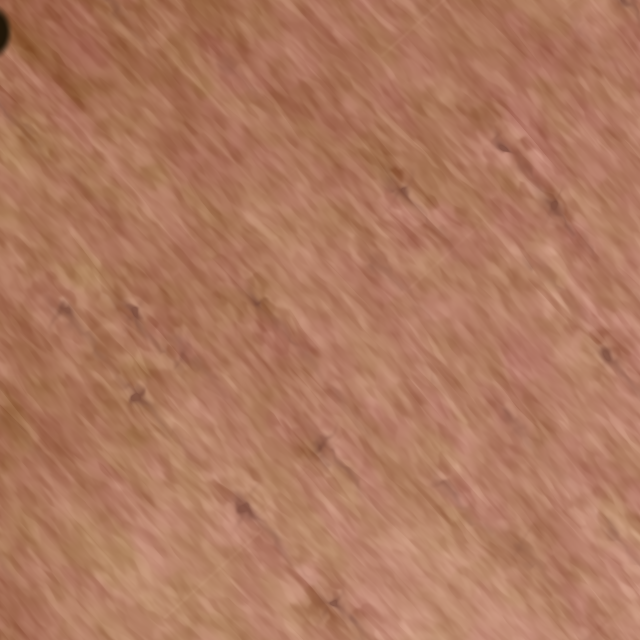
This texture is drawn by a Shadertoy shader. Its source:

```glsl
// Soft reddish wood floor with diagonal grain, small knots and faint plank joints.

const vec3 DARK_WOOD  = vec3(0.570, 0.345, 0.245);
const vec3 LIGHT_WOOD = vec3(0.800, 0.610, 0.505);
const vec3 KNOT_BROWN = vec3(0.430, 0.250, 0.200);
const vec3 HOLE_BROWN = vec3(0.130, 0.085, 0.030);
const vec2 GRAIN_DIR  = vec2(0.669, -0.743);
const vec2 PLANK_SIZE = vec2(0.85, 0.21);
const vec2 KNOT_CELL  = vec2(0.19, 0.15);

vec2 hash2(vec2 p) {
    vec2 k = vec2(dot(p, vec2(127.1, 311.7)), dot(p, vec2(269.5, 183.3)));
    return fract(sin(k) * 43758.5);
}

// Smooth cellular noise: random cell values blended by distance, about -1 to 1.
float cells(vec2 p, float seed) {
    vec2 base = floor(p);
    float sum = 0.0, weights = 0.0;
    for (int y = -1; y <= 1; y++)
    for (int x = -1; x <= 1; x++) {
        vec2 id = base + vec2(x, y);
        vec2 rnd = hash2(id + seed);
        vec2 d = id + rnd - p;
        float w = exp(-5.0 * dot(d, d));
        sum += w * (2.0 * hash2(id + seed + 57.3).x - 1.0);
        weights += w;
    }
    return sum / weights;
}

float blob(vec2 p, vec2 radius) {
    vec2 q = p / radius;
    return exp(-dot(q, q));
}

vec2 rotate(vec2 p, float angle) {
    float c = cos(angle), s = sin(angle);
    return vec2(c * p.x - s * p.y, s * p.x + c * p.y);
}

// Scattered knots: x dark core and tail, y pale rim, z rough zone around.
vec3 knots(vec2 p, float seed) {
    vec2 base = floor(p / KNOT_CELL);
    vec3 marks = vec3(0.0);
    for (int y = -1; y <= 1; y++)
    for (int x = -1; x <= 1; x++) {
        vec2 id = base + vec2(x, y);
        vec2 rnd = hash2(id + seed);
        vec2 kind = hash2(id + seed + 19.7);
        vec2 d = p - (id + 0.15 + 0.7 * rnd) * KNOT_CELL;
        float strength = smoothstep(0.10, 0.90, kind.x);
        float core = blob(d, vec2(0.024, 0.012) * (0.6 + 0.6 * kind.y));
        float tail = 0.6 * blob(d - vec2(0.05, 0.0), vec2(0.080, 0.008));
        float dash = step(0.6, kind.y) * blob(rotate(d, 1.3), vec2(0.030, 0.005));
        float rim = blob(d - vec2(-0.012, 0.017), vec2(0.026, 0.006));
        float zone = blob(d, vec2(0.090, 0.040));
        marks += strength * vec3(core + tail + 0.6 * dash, rim, zone);
    }
    return marks;
}

// Faint planks: x is the tone shift of the board, y the joint line.
vec2 planks(vec2 p) {
    float row = floor(p.y / PLANK_SIZE.y);
    vec2 q = vec2(p.x / PLANK_SIZE.x + hash2(vec2(row, 4.0)).x, p.y / PLANK_SIZE.y);
    vec2 edge = (0.5 - abs(fract(q) - 0.5)) * PLANK_SIZE;
    vec2 line = 1.0 - smoothstep(0.0, 0.004, edge);
    float tone = hash2(floor(q) + 8.0).x - 0.5;
    return vec2(tone * smoothstep(0.0, 0.006, min(edge.x, edge.y)), max(0.6 * line.x, 0.5 * line.y));
}

void mainImage(out vec4 fragColor, in vec2 fragCoord) {
    vec2 uv = fragCoord / iResolution.xy;

    // Grain space: x runs along the fibres, y across them, almost straight.
    vec2 grain = vec2(dot(uv, GRAIN_DIR), dot(uv, vec2(-GRAIN_DIR.y, GRAIN_DIR.x)));
    vec2 board = planks(grain);
    vec3 knot = knots(grain + 0.008 * vec2(cells(uv * 40.0, 41.0), cells(uv * 60.0, 83.0)), 5.0);
    grain.y += 0.004 * sin(6.0 * grain.x + 2.0 * sin(5.0 * grain.y));
    grain.y += 0.003 * cells(grain * vec2(14.0, 20.0), 3.0);

    // Layers of grain, from broad bands to hair-thin fibres.
    float broad   = cells(grain * vec2(3.0, 6.0), 11.0);
    float streak  = cells(grain * vec2(7.0, 28.0), 23.0);
    float fibre   = cells(grain * vec2(19.0, 80.0), 37.0);
    float hair    = cells(grain * vec2(42.0, 155.0), 43.0);
    float wrinkle = cells(grain * vec2(50.0, 85.0), 47.0);
    float mottle  = cells(uv * 34.0, 59.0);
    float crack   = smoothstep(0.35, 0.85, cells(grain * vec2(9.0, 75.0), 53.0));
    float gleam   = smoothstep(0.35, 0.85, cells(grain * vec2(10.0, 80.0), 67.0));

    // Light falls from the lower right, leaving the upper left darker.
    float tone = 0.52 + 0.25 * (uv.x - uv.y) + 0.16 * broad + 0.10 * streak;
    tone += 0.14 * fibre + 0.13 * hair + 0.08 * mottle;
    tone += wrinkle * (0.07 + 0.24 * min(knot.z, 1.0));
    tone += 0.20 * (gleam - crack) * (0.6 + 0.8 * min(knot.z, 1.0));
    tone += 0.14 * board.x + 0.08 * board.y * (0.5 + streak);
    vec3 color = mix(DARK_WOOD, LIGHT_WOOD, clamp(tone, -0.35, 1.25));

    // Small drifts between ochre and pink.
    float pink = 0.7 * (uv.x - 0.5) + 0.7 * cells(grain * vec2(12.0, 26.0), 71.0) + 0.5 * mottle;
    color += pink * vec3(0.008, -0.014, 0.018);

    // Knots, broken up by the wrinkles.
    float patchy = 0.7 + 0.6 * wrinkle;
    color = mix(color, KNOT_BROWN, clamp(0.58 * knot.x * patchy, 0.0, 0.7));
    color = mix(color, LIGHT_WOOD, clamp(0.45 * knot.y * patchy, 0.0, 0.5));

    // Dark round hole cut by the left edge.
    float hole = length((uv - vec2(-0.008, 0.950)) / vec2(0.024, 0.037));
    color = mix(HOLE_BROWN, color, smoothstep(0.65, 1.25, hole));

    fragColor = vec4(color, 1.0);
}
```
